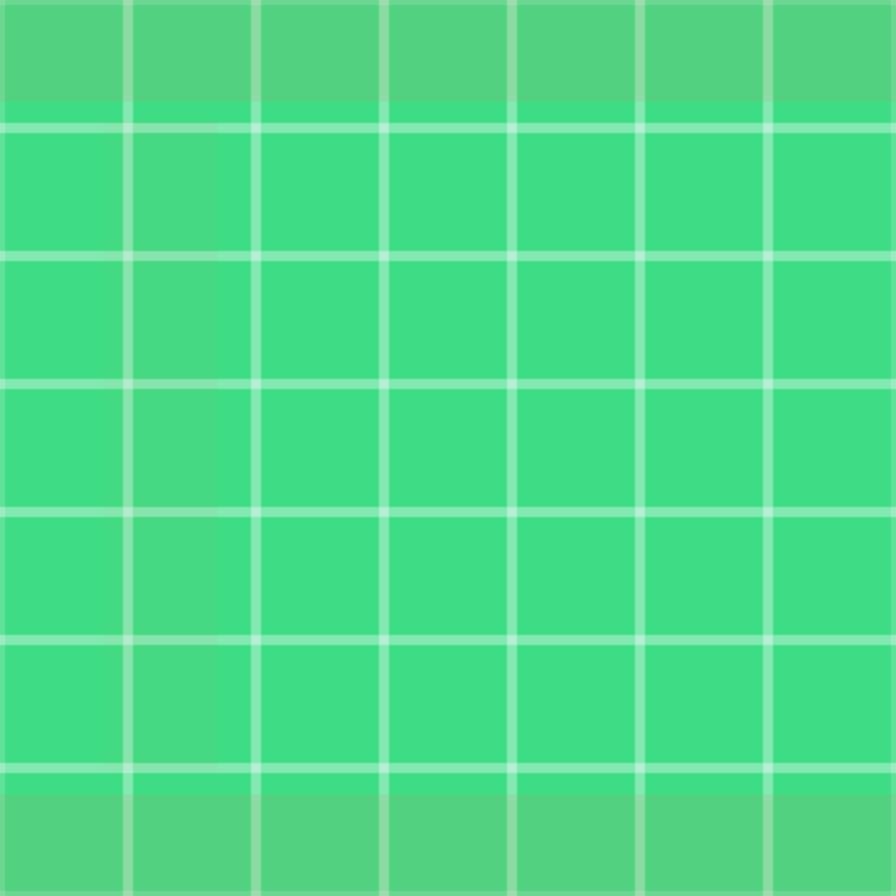
Give the GLSL for this pattern, as a Shadertoy shader.

```glsl
// A seven by seven grid of translucent white lines on flat green.
// Lines come from the distance to the nearest cell border; tan veils
// tint a band along the top and bottom and one faint upright strip.

const float CELLS = 7.0;             // repeats across and down
const float LINE_WIDTH = 0.0112;     // fraction of the canvas
const float LINE_SOFTNESS = 0.0030;  // width of the blurred line edge
const float LINE_ALPHA = 0.365;
const float BORDER_FADE = 0.45;      // strength of lines on the canvas border
const float BAND_HEIGHT = 0.1133;
const float BAND_ALPHA = 0.20;
const float STRIP_ALPHA = 0.075;
const vec2 STRIP_X = vec2(0.113, 0.243);
const vec2 STRIP_Y = vec2(0.140, 0.865);
const float STRIP_RAMP = 0.030;      // gradual start on the left side

const vec3 GREEN = vec3(0.243, 0.865, 0.521);
const vec3 WHITE = vec3(1.0);
const vec3 TAN = vec3(0.640, 0.660, 0.420);

// Antialiased step centred on an edge
float softStep(float edge, float x, float blur) {
    return smoothstep(edge - 0.5 * blur, edge + 0.5 * blur, x);
}

// Coverage between two limits
float span(float x, vec2 limits, float blur) {
    return softStep(limits.x, x, blur) - softStep(limits.y, x, blur);
}

// Coverage of the lines that cross one axis
float gridLine(float x, float pixel) {
    float distanceToLine = abs(fract(x * CELLS + 0.5) - 0.5) / CELLS;
    float blur = max(LINE_SOFTNESS, 1.5 * pixel);
    float coverage = 1.0 - softStep(0.5 * LINE_WIDTH, distanceToLine, blur);
    float borderDistance = min(x, 1.0 - x);
    return coverage * mix(BORDER_FADE, 1.0, step(0.5 / CELLS, borderDistance));
}

void mainImage(out vec4 fragColor, in vec2 fragCoord) {
    vec2 uv = fragCoord / iResolution.xy;
    vec2 pixel = 1.0 / iResolution.xy;

    // Lines are layered, so crossings come out brighter
    vec3 color = GREEN;
    color = mix(color, WHITE, LINE_ALPHA * gridLine(uv.x, pixel.x));
    color = mix(color, WHITE, LINE_ALPHA * gridLine(uv.y, pixel.y));

    // Faint upright strip, fading in from the left
    float strip = span(uv.x, STRIP_X, 2.0 * pixel.x)
                * span(uv.y, STRIP_Y, 2.0 * pixel.y);
    strip *= mix(0.35, 1.0, smoothstep(STRIP_X.x, STRIP_X.x + STRIP_RAMP, uv.x));
    color = mix(color, TAN, STRIP_ALPHA * strip);

    // Veils along the top and bottom
    float borderY = min(uv.y, 1.0 - uv.y);
    float band = 1.0 - softStep(BAND_HEIGHT, borderY, 1.5 * pixel.y);
    color = mix(color, TAN, BAND_ALPHA * band);

    fragColor = vec4(color, 1.0);
}
```
